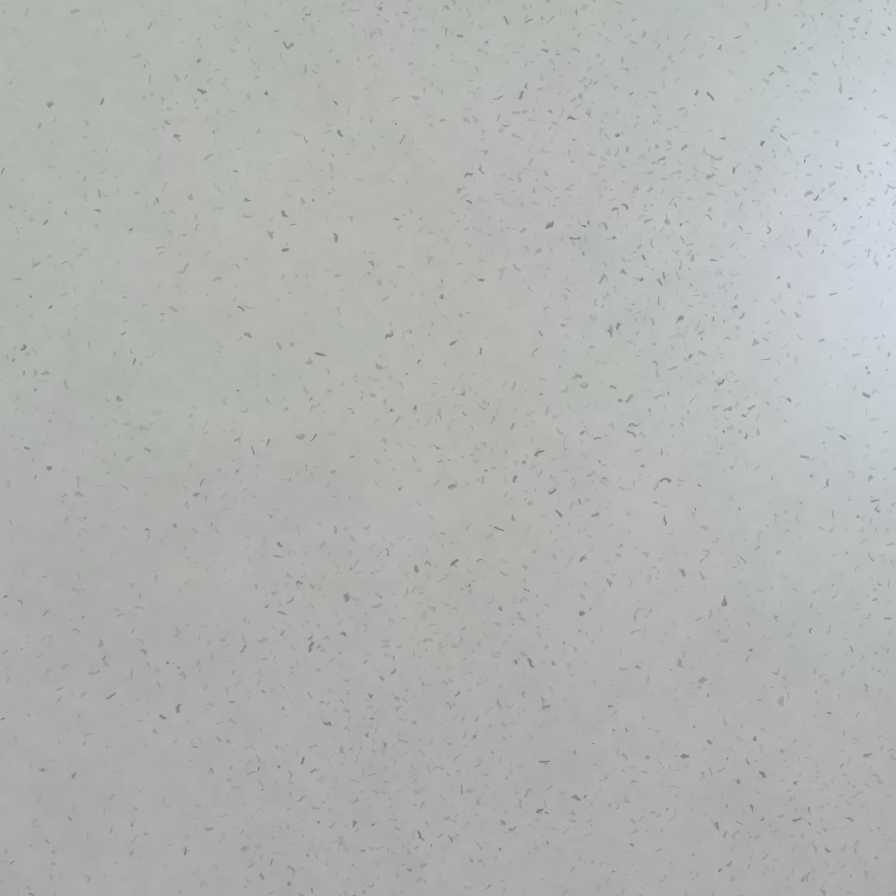
A Shadertoy shader for this texture:

```glsl
// Pale grey speckled stone sheet with a soft bluish glow at the right edge
#define WALL_TOP vec3(0.697, 0.718, 0.694)
#define WALL_BOTTOM vec3(0.664, 0.667, 0.661)
#define WALL_WARM vec3(0.706, 0.704, 0.686)
#define GLOW_COLOR vec3(0.835, 0.860, 0.910)
#define SPECK_COLOR vec3(0.37, 0.38, 0.385)
#define GLOW_CENTER vec2(1.04, 0.74)
#define BOLD_CELLS 46.0
#define FAINT_CELLS 76.0
#define SPECK_LENGTH 0.0042
#define SPECK_WIDTH 0.0028
#define CLOUDS 0.026
#define GRAIN 0.030

float hash(vec2 p) {
    vec3 q = fract(vec3(p.xyx) * 0.1031);
    q += dot(q, q.yzx + 33.33);
    return fract((q.x + q.y) * q.z);
}

float noise(vec2 p) {
    vec2 i = floor(p), f = fract(p);
    f = f * f * (3.0 - 2.0 * f);
    return mix(mix(hash(i), hash(i + vec2(1, 0)), f.x),
               mix(hash(i + vec2(0, 1)), hash(i + vec2(1, 1)), f.x), f.y);
}

float fbm(vec2 p) {
    float sum = 0.0, amp = 0.5;
    for (int k = 0; k < 4; k++) {
        sum += amp * noise(p);
        p = p * 2.03 + 17.1;
        amp *= 0.5;
    }
    return sum / 0.9375;
}

// Chance of a speck: clustered, thinner towards the left
float speckDensity(vec2 p) {
    float cluster = smoothstep(0.25, 0.75, fbm(p * 9.0 + 5.0));
    return (0.25 + 0.75 * cluster) * mix(0.45, 1.0, smoothstep(0.0, 0.4, p.x));
}

// Strongest coverage of the small blurred, tilted flecks around uv
float specks(vec2 uv, float cells, float size, float seed) {
    vec2 home = floor(uv * cells);
    vec2 bend = vec2(noise(uv * 190.0 + seed), noise(uv * 190.0 + seed + 40.0)) - 0.5;
    vec2 warped = uv + bend * 0.0050;
    float cover = 0.0;
    for (int y = -1; y <= 1; y++)
    for (int x = -1; x <= 1; x++) {
        vec2 cell = home + vec2(x, y);
        vec2 id = cell + seed;
        vec2 center = (cell + vec2(hash(id + 11.3), hash(id + 27.7))) / cells;
        if (hash(id + 3.1) > speckDensity(center)) continue;
        float angle = 0.45 + 2.4 * (hash(id + 51.9) + hash(id + 63.2) - 1.0);
        vec2 axis = vec2(cos(angle), sin(angle));
        float spread = hash(id + 71.4);
        float reach = size * SPECK_LENGTH * mix(0.1, 1.0, spread * spread);
        vec2 d = warped - center;
        d -= axis * clamp(dot(d, axis), -reach, reach);
        float width = size * SPECK_WIDTH * mix(0.7, 1.15, hash(id + 83.6));
        float shape = 1.0 - smoothstep(0.0, width, length(d));
        float pick = hash(id + 95.8);
        cover = max(cover, shape * mix(0.2, 1.0, pick * pick));
    }
    return cover;
}

void mainImage(out vec4 fragColor, in vec2 fragCoord) {
    vec2 uv = fragCoord / iResolution.xy;

    // Base wall: cool at the top, neutral below, faintly warm in the middle
    vec3 color = mix(WALL_BOTTOM, WALL_TOP, smoothstep(0.1, 0.9, uv.y + 0.1 * uv.x));
    vec2 fromMiddle = (uv - vec2(0.55, 0.6)) / vec2(0.3, 0.35);
    color = mix(color, WALL_WARM, 0.6 * exp(-dot(fromMiddle, fromMiddle)));

    // Light falling from the right: narrow core inside a wide halo
    vec2 toGlow = uv - GLOW_CENTER;
    vec2 core = toGlow / vec2(0.17, 0.27);
    vec2 halo = toGlow / vec2(0.38, 0.48);
    float glow = 0.58 * exp(-dot(core, core)) + 0.38 * exp(-dot(halo, halo));
    color = mix(color, GLOW_COLOR, glow);

    // Cloudy mottling, slight tint drift and soft grain
    color += CLOUDS * (fbm(uv * 11.0) - 0.5);
    color += vec3(0.022, -0.006, 0.022) * (fbm(uv * 7.0 + 31.0) - 0.5);
    color += GRAIN * (fbm(uv * 75.0 + 9.0) - 0.5);

    // Dark flecks: distinct ones above a fainter, finer scatter
    float bold = specks(uv, BOLD_CELLS, 1.0, 0.0);
    float faint = specks(uv, FAINT_CELLS, 0.9, 130.0);
    color = mix(color, SPECK_COLOR, 0.27 * faint);
    color = mix(color, SPECK_COLOR, 0.64 * bold);

    fragColor = vec4(clamp(color, 0.0, 1.0), 1.0);
}
```
